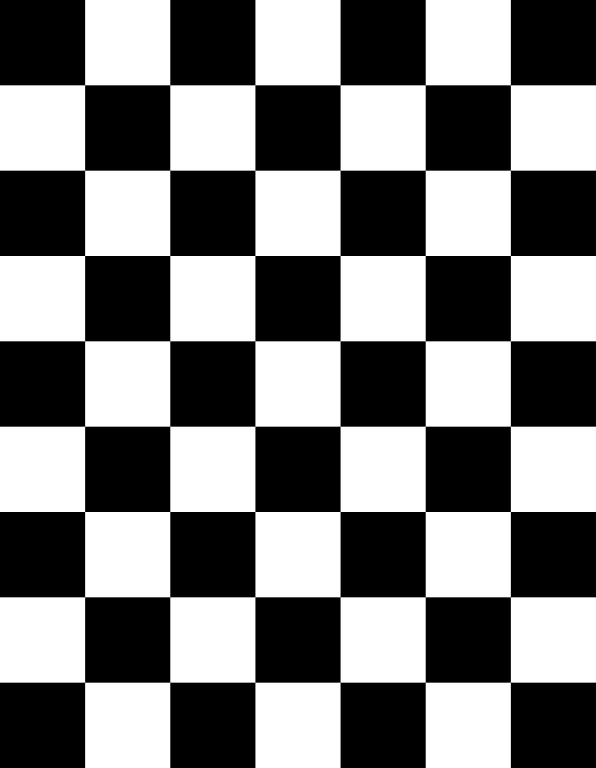
Give the GLSL for this pattern, as a Shadertoy shader.

```glsl
#define CELLS vec2(7.0, 9.0)
#define DARK vec3(0.0)
#define LIGHT vec3(1.0)

// Square wave per axis: +1 in even cells, -1 in odd ones, box-filtered over a pixel
vec2 filteredSquareWave(vec2 p, vec2 pixelSize) {
    vec2 parity = 1.0 - 2.0 * mod(floor(p), 2.0);
    vec2 edgeDistance = 0.5 - abs(fract(p) - 0.5);
    return parity * clamp(edgeDistance / (0.5 * pixelSize), 0.0, 1.0);
}

void mainImage(out vec4 fragColor, in vec2 fragCoord) {
    vec2 cellPos = fragCoord / iResolution.xy * CELLS;
    vec2 pixelSize = CELLS / iResolution.xy;

    // The product of both waves alternates the squares, dark in the corners
    vec2 wave = filteredSquareWave(cellPos, pixelSize);
    float lightness = 0.5 - 0.5 * wave.x * wave.y;

    fragColor = vec4(mix(DARK, LIGHT, lightness), 1.0);
}
```
